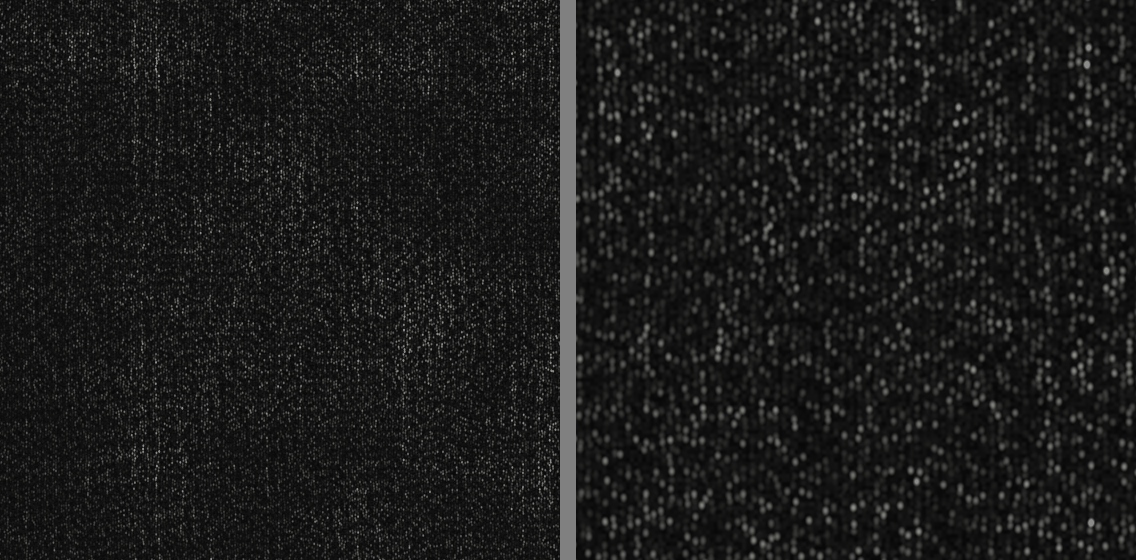
Left, the full canvas; right, a detail of the centre.
Reproduce this texture procedurally as a WebGL 1 fragment shader.

```glsl
precision highp float;

uniform vec2 u_resolution;

const vec3 CLOTH_DARK = vec3(0.056, 0.056, 0.056);
const vec3 THREAD_TINT = vec3(1.0, 1.0, 0.965);
const vec2 THREADS = vec2(206.0, 204.0);   // weave cells across the canvas
const vec2 STITCH_RADIUS = vec2(0.58, 0.74);
const vec2 STITCH_JITTER = vec2(0.5, 0.36);
const float STITCH_GAIN = 0.35;
const float TWILL_STEP = 0.5;              // row shift per warp thread
const float STREAK_GAIN = 0.9;
const float STREAK_RATE = 15.0;            // slub changes along a thread
const float FUZZ_SCALE = 420.0;
const float FUZZ_GAIN = 0.045;

float hash(vec2 p) {
  return fract(sin(dot(p, vec2(127.1, 311.7))) * 43758.5453);
}

float noise(vec2 p) {
  vec2 cell = floor(p);
  vec2 f = fract(p);
  f = f * f * (3.0 - 2.0 * f);
  float low = mix(hash(cell), hash(cell + vec2(1.0, 0.0)), f.x);
  float high = mix(hash(cell + vec2(0.0, 1.0)), hash(cell + 1.0), f.x);
  return mix(low, high, f.y);
}

float fbm(vec2 p) {
  float sum = 0.0;
  float amplitude = 0.5;
  for (int i = 0; i < 4; i++) {
    sum += amplitude * noise(p);
    p = p * 2.1 + 17.3;
    amplitude *= 0.5;
  }
  return sum / 0.9375;
}

// Broad worn patches crossed by faint weft bands
float wear(vec2 uv) {
  float patches = mix(0.72, 1.25, smoothstep(0.25, 0.75, fbm(uv * vec2(5.0, 7.0) + 3.7)));
  float bands = mix(0.7, 1.3, noise(uv * vec2(9.0, 85.0) + 41.0));
  return patches * bands * mix(0.93, 1.1, uv.x);
}

// Pale slubs running along single warp threads
float streak(float column, float y) {
  float strength = pow(hash(vec2(column, 5.3)), 6.0);
  float slub = noise(vec2(column + 60.0, y * STREAK_RATE));
  return strength * smoothstep(0.3, 0.8, slub);
}

// Sum of the small raised stitches around a point
float stitches(vec2 uv) {
  vec2 p = uv * THREADS;
  float centerColumn = floor(p.x);
  float light = 0.0;
  for (int i = -1; i <= 1; i++) {
    float column = centerColumn + float(i);
    float shift = fract(column * TWILL_STEP) + 0.2 * hash(vec2(column, 9.1));
    float centerRow = floor(p.y - shift);
    float tone = mix(0.8, 1.15, hash(vec2(column, 2.7)));
    float slub = STREAK_GAIN * streak(column, uv.y);
    for (int j = -1; j <= 1; j++) {
      vec2 id = vec2(column, centerRow + float(j));
      vec2 jitter = vec2(hash(id + 11.5), hash(id + 37.9)) - 0.5;
      vec2 center = id + vec2(0.5, 0.5 + shift) + STITCH_JITTER * jitter;
      vec2 d = (p - center) / STITCH_RADIUS;
      float bump = max(0.0, 1.0 - dot(d, d));
      float level = pow(hash(id + 71.3), 2.6);
      light += bump * bump * (level * (tone + slub) + 0.2 * slub);
    }
  }
  return light;
}

void main() {
  vec2 uv = gl_FragCoord.xy / u_resolution;

  // Slightly wavering threads
  vec2 bend = vec2(noise(uv * vec2(5.0, 9.0)), noise(uv * 6.0 + 23.0)) - 0.5;
  vec2 cloth = uv + bend * 0.004;

  float worn = wear(uv);
  float light = STITCH_GAIN * worn * stitches(cloth);
  float fuzz = FUZZ_GAIN * (noise(uv * FUZZ_SCALE) - 0.5) * mix(0.6, 1.2, worn);

  vec3 color = CLOTH_DARK + THREAD_TINT * (light + fuzz);
  gl_FragColor = vec4(clamp(color, 0.03, 0.55), 1.0);
}
```
